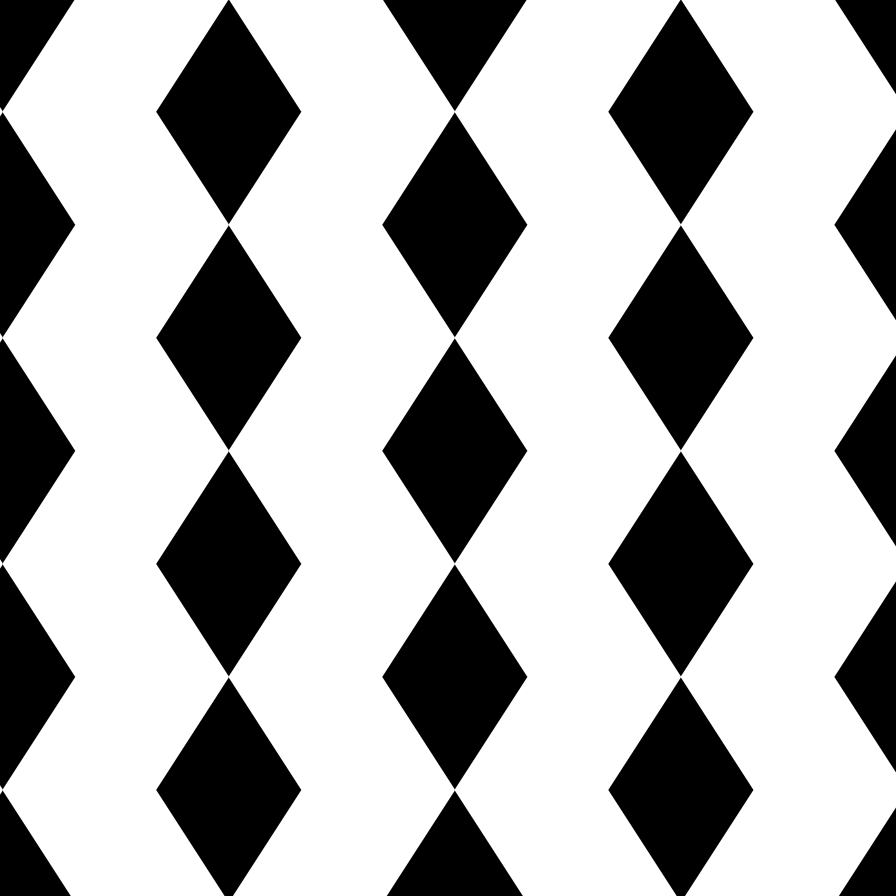
Give the GLSL for this pattern, as a three.js fragment shader.

```glsl
// Black upright diamonds stacked tip to tip in columns on white.
// Space is split into columns, every other one shifted by half a step,
// then each cell draws one diamond from its signed edge distance.

#define PITCH 0.2523                    // spacing of columns and rows
#define CENTER vec2(0.5076, 0.4968)     // middle of one reference diamond
#define HALF_SIZE vec2(0.0810, 0.1255)  // half width and half height
#define EDGE 0.0015                     // width of the smoothed edge
#define INK vec3(0.0)
#define PAPER vec3(1.0)

varying vec2 vUv;

// Distance to the diamond's edge lines, negative inside
float diamondDistance(vec2 p, vec2 halfSize) {
  vec2 q = abs(p) / halfSize;
  return (q.x + q.y - 1.0) * halfSize.x * halfSize.y / length(halfSize);
}

void main() {
  vec2 grid = (vUv - CENTER) / PITCH;

  // Half-drop: odd columns move by half a step
  float column = floor(grid.x + 0.5);
  grid.y += 0.5 * mod(column, 2.0);

  // Offset from the nearest diamond centre, in canvas units
  vec2 cell = (fract(grid + 0.5) - 0.5) * PITCH;

  float d = diamondDistance(cell, HALF_SIZE);
  float paper = smoothstep(-0.5 * EDGE, 0.5 * EDGE, d);
  gl_FragColor = vec4(mix(INK, PAPER, paper), 1.0);
}
```
